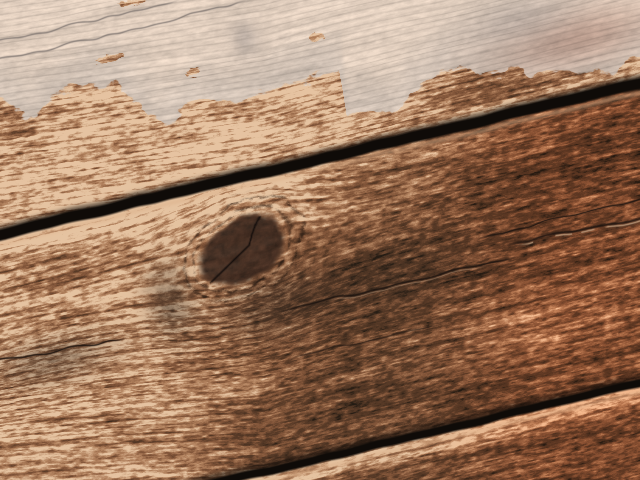
Give the GLSL for this texture, as a WebGL 1 fragment shader.

```glsl
precision highp float;
// Weathered wooden planks, tilted, split by two dark gaps. Stretched noise and
// bent sine lines give the grain; soft blobs set where the stain is dark. A pale
// peeling film covers the top plank, a knot and cracks mark the middle one.
uniform vec2 u_resolution;

float hash(vec2 p) { return fract(sin(dot(p, vec2(127.1, 311.7))) * 43758.5); }

float noise(vec2 p) {
  vec2 i = floor(p), f = fract(p);
  f = f * f * (3.0 - 2.0 * f);
  return mix(mix(hash(i), hash(i + vec2(1, 0)), f.x),
             mix(hash(i + vec2(0, 1)), hash(i + 1.0), f.x), f.y);
}

// Four octaves, centered on zero
float fbm(vec2 p) {
  float sum = -0.47, amp = 0.5;
  for (int i = 0; i < 4; i++) {
    sum += amp * noise(p);
    p = p * 2.03 + 17.3;
    amp *= 0.5;
  }
  return sum;
}

// Coordinates along and across the planks
vec2 tilt(vec2 p) { return mat2(0.973, -0.229, 0.229, 0.973) * p; }

float blob(vec2 p, float x, float y, float rx, float ry) {
  vec2 e = tilt(p - vec2(x, y)) / vec2(rx, ry);
  return exp(-dot(e, e));
}

float bump(float x, float center, float width) {
  float e = (x - center) / width;
  return exp(-e * e);
}

float below(float edge, float soft, float v) { return 1.0 - smoothstep(edge - soft, edge + soft, v); }

float span(float x, float a, float b) { return smoothstep(a, a + 0.04, x) * below(b, 0.02, x); }

float segment(vec2 p, vec2 a, vec2 b) {
  b -= a;
  return length(p - a - b * clamp(dot(p - a, b) / dot(b, b), 0.0, 1.0));
}

vec3 woodRamp(float t) {
  vec3 c = mix(vec3(0.9, 0.765, 0.63), vec3(0.69, 0.5, 0.36), smoothstep(0.0, 0.38, t));
  c = mix(c, vec3(0.51, 0.335, 0.225), smoothstep(0.3, 0.6, t));
  c = mix(c, vec3(0.34, 0.225, 0.15), smoothstep(0.55, 0.85, t));
  return mix(c, vec3(0.13, 0.1, 0.07), smoothstep(0.82, 1.25, t));
}

// Height of the ragged lower edge of the film
float filmEdge(float x) {
  float y = 0.8 + 0.05 * smoothstep(0.5, 0.7, x) + 0.035 * smoothstep(1.27, 1.34, x);
  y += 0.025 * bump(x, 0.21, 0.06) - 0.04 * bump(x, 0.06, 0.04);
  y -= 0.055 * bump(x, 0.34, 0.05) + 0.015 * bump(x, 0.47, 0.04);
  return y - 0.088 * smoothstep(0.705, 0.725, x) * below(0.855, 0.065, x);
}

void main() {
  vec2 p = gl_FragCoord.xy / u_resolution.y;
  float px = 1.0 / u_resolution.y;
  float d = p.y - 0.2355 * p.x;
  float top = smoothstep(0.505, 0.51, d), low = below(-0.112, 0.003, d);

  // Grain bends at the left and around the knot
  vec2 knot = tilt(p - vec2(0.507, 0.479));
  float knotR = length(mat2(10.2, -5.6, 3.7, 15.4) * knot) + 0.35 * fbm(p * 24.0);
  float g = d + min(p.x - 0.55, 0.0) * mix(0.17 * below(0.17, 0.15, d), 0.08, top);
  g -= 0.6 * knot.y * exp(-0.22 * knotR * knotR) * (1.0 - top);
  g += 0.012 * fbm(p * vec2(3, 5));
  float streak = fbm(vec2(p.x * 8.0, g * 100.0));
  float speckle = fbm(vec2(p.x * 75.0, g * 165.0));
  float fiber = noise(vec2(p.x * 45.0, g * 330.0)) - 0.5;
  float lines = 0.5 + 0.5 * sin(g * mix(330.0, 480.0, top) + 5.0 * noise(vec2(p.x * 4.0, g * 30.0)));

  // Stain darkness of the middle, top and bottom planks
  float stain = mix(0.25, 0.66, smoothstep(0.22, 0.68, p.x - 0.25 * p.y));
  stain -= 0.3 * smoothstep(0.42, 0.5, d) * below(0.92, 0.22, p.x);
  stain -= 0.25 * blob(p, 0.72, 0.57, 0.22, 0.05) + 0.24 * blob(p, 1.13, 0.33, 0.24, 0.055);
  stain += 0.2 * blob(p, 0.12, 0.44, 0.1, 0.04) + 0.1 * blob(p, 0.4, 0.27, 0.08, 0.05);
  stain += 0.17 * blob(p, 0.82, 0.41, 0.25, 0.08) + 0.12 * blob(p, 1.2, 0.65, 0.3, 0.08);
  stain += 0.1 * blob(p, 0.75, 0.16, 0.3, 0.07);
  float topStain = 0.13 + 0.45 * blob(p, 1.03, 0.82, 0.2, 0.045) + 0.3 * blob(p, 0.03, 0.74, 0.06, 0.05);
  stain = mix(mix(stain, topStain, top), 0.68 - 0.5 * smoothstep(-0.175, -0.14, d), low);

  float tone = stain + 0.72 * streak + 0.85 * speckle + 0.3 * fiber;
  tone += 0.24 * (pow(lines, 4.0) - 0.25) * (1.0 - 0.7 * smoothstep(0.3, 0.65, stain));
  vec3 col = woodRamp(tone);
  col *= mix(vec3(1), vec3(1.07, 0.95, 0.88), smoothstep(0.8, 1.2, p.x) * (1.0 - top));

  // Smooth sooty smudges
  float soot = 0.6 * blob(p, 0.356, 0.37, 0.045, 0.075) + 0.55 * blob(p, 0.57, 0.365, 0.1, 0.06);
  soot += 0.5 * blob(p, 0.11, 0.25, 0.12, 0.045) + 0.3 * blob(p, 0.8, 0.42, 0.2, 0.06);
  col = mix(col, vec3(0.2, 0.15, 0.115), min(soot, 0.75) * (0.85 + speckle));

  // Knot with a rim of rings and a split
  float rings = pow(0.5 + 0.5 * sin(knotR * 22.0), 3.0) * bump(knotR, 1.35, 0.3);
  col *= 1.0 - 0.45 * rings * (1.0 - top) * smoothstep(-0.2, 0.2, speckle);
  col = mix(col, vec3(0.24, 0.16, 0.12) * (1.0 + speckle), 0.93 * below(1.0, 0.12, knotR));
  vec2 jag = p + 0.016 * fbm(p * 35.0), bend = vec2(0.52, 0.49);
  float split = min(segment(jag, vec2(0.443, 0.415), bend), segment(jag, bend, vec2(0.538, 0.545)));
  col = mix(col, vec3(0.06, 0.04, 0.035), below(0.0014, px + 0.001, split));

  // Long cracks, one with broken highlights
  float c = d + 0.008 * (noise(p.xx * 20.0) - 0.5), e = c + 0.05 * p.x;
  float crack = bump(c, 0.214, 0.0022) * span(p.x, 0.58, 1.06) + bump(c, 0.271, 0.002) * span(p.x, 0.99, 1.4);
  crack += bump(e, 0.297, 0.003) * span(p.x, 1.05, 1.4) + bump(e, 0.248, 0.002) * span(p.x, -0.1, 0.25);
  crack += 0.7 * bump(c, 0.111, 0.002) * span(p.x, 0.6, 0.9);
  col = mix(col, vec3(0.1, 0.07, 0.055), min(crack, 1.0) * 0.8);
  float glint = bump(e, 0.292, 0.002) * span(p.x, 1.07, 1.4) * smoothstep(0.3, 0.5, noise(p.xx * 40.0));
  glint += 0.5 * bump(c, 0.2095, 0.0015) * span(p.x, 0.68, 1.0);
  col = mix(col, vec3(0.8, 0.66, 0.53), glint * 0.7);

  // Peeling film with bare flakes
  float rise = p.y - filmEdge(p.x) - 0.05 * fbm(p * 28.0) - 0.02 * streak;
  float bare = blob(p, 0.225, 0.878, 0.04, 0.012) + blob(p, 0.403, 0.849, 0.018, 0.012);
  bare += blob(p, 0.66, 0.922, 0.022, 0.012) + blob(p, 0.28, 0.997, 0.04, 0.01);
  float film = below(0.0, 0.003, -rise) * below(0.65, 0.08, bare + speckle);
  vec3 filmCol = mix(vec3(0.82, 0.76, 0.71), vec3(0.885, 0.81, 0.745), smoothstep(0.0, 0.12, rise));
  filmCol = mix(filmCol, vec3(0.7, 0.56, 0.5), 0.7 * blob(p, 1.2, 0.92, 0.17, 0.06));
  float haze = 0.5 * blob(p, 1.08, 0.96, 0.12, 0.05) + 0.5 * blob(p, 0.51, 0.92, 0.025, 0.035);
  filmCol = mix(filmCol, vec3(0.63, 0.59, 0.57), haze);
  filmCol *= 1.0 - 0.08 * pow(lines, 5.0) - 0.2 * streak - 0.15 * speckle;
  float scratch = bump(c, 0.913, 0.002) * span(p.x, -0.1, 0.36) + bump(c, 0.875, 0.002) * span(p.x, -0.1, 0.5);
  filmCol = mix(filmCol, vec3(0.42, 0.39, 0.38), 0.6 * scratch);
  col = mix(col, filmCol, film * top);

  // Lit plank rims, then the shadowed gaps
  float sway = d - 0.004 * (noise(p.xx * 14.0) - 0.5);
  for (int i = 0; i < 2; i++) {
    float gap = sway - (i == 0 ? 0.512 : -0.112);
    col = mix(col, vec3(0.86, 0.69, 0.54), 0.45 * bump(gap, -0.02, 0.006));
    col *= 1.0 - 0.5 * bump(gap, 0.013, 0.008);
    float width = i == 0 ? 0.012 : 0.009;
    col = mix(col, vec3(0.06, 0.045, 0.033), below(width, px + 0.0015, abs(gap)));
  }
  gl_FragColor = vec4(clamp(col, 0.0, 1.0), 1.0);
}
```
